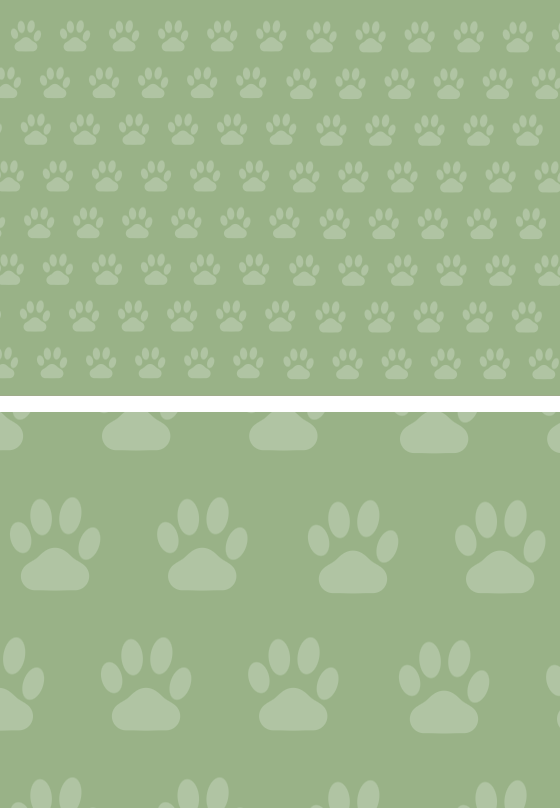
Top: the whole. Bottom: its middle third, enlarged.
Give the GLSL for this pattern, as a Shadertoy shader.

```glsl
const vec3 GROUND_COLOR = vec3(0.60, 0.70, 0.53);
const vec3 PAW_COLOR = vec3(0.69, 0.77, 0.64);
const vec3 EDGE_COLOR = vec3(0.62, 0.67, 0.54);

// Lengths are in hundredths of the canvas height
const vec2 PITCH = vec2(12.39, 11.79);
const float TOP_ROW_Y = 90.96;
const float PAW_RADIUS = 3.91;
const float EDGE_HEIGHT = 0.25;
const int ROWS = 8;
const float ROW_START[ROWS] = float[ROWS](6.55, 1.48, 9.04, 2.21, 9.87, 2.21, 8.82, 0.74);

// Columns from the seam onward sit slightly right and down
const float SEAM_COLUMN = 6.0;
const vec2 SEAM_SHIFT = vec2(0.30, -0.24);

// Pad shape, in paw radii
const float DOME_Y = -0.45;
const float DOME_RADIUS = 0.36;
const float HEEL_Y = -0.70;
const float HEEL_HALF_LENGTH = 0.43;
const float HEEL_RADIUS = 0.305;
const float PAD_BLEND = 0.28;

float smoothUnion(float a, float b, float k) {
    float h = max(k - abs(a - b), 0.0) / k;
    return min(a, b) - 0.25 * k * h * h;
}

// Positive tilt leans the top of the toe to the left
float toe(vec2 p, vec2 center, vec2 radii, float tilt) {
    float c = cos(tilt), s = sin(tilt);
    p -= center;
    p = vec2(c * p.x + s * p.y, c * p.y - s * p.x);
    return (length(p / radii) - 1.0) * min(radii.x, radii.y);
}

float pad(vec2 p) {
    float dome = length(p - vec2(0.0, DOME_Y)) - DOME_RADIUS;
    float heelX = clamp(p.x, -HEEL_HALF_LENGTH, HEEL_HALF_LENGTH);
    float heel = length(p - vec2(heelX, HEEL_Y)) - HEEL_RADIUS;
    return smoothUnion(dome, heel, PAD_BLEND);
}

float paw(vec2 p) {
    float d = pad(p);
    d = min(d, toe(p, vec2(-0.74, 0.13), vec2(0.220, 0.34), 0.26));
    d = min(d, toe(p, vec2(-0.30, 0.57), vec2(0.230, 0.39), 0.09));
    d = min(d, toe(p, vec2(0.33, 0.60), vec2(0.232, 0.40), -0.17));
    return min(d, toe(p, vec2(0.74, 0.00), vec2(0.215, 0.36), -0.33));
}

void mainImage(out vec4 fragColor, in vec2 fragCoord) {
    float pixel = 100.0 / iResolution.y;
    vec2 p = fragCoord * pixel;

    // Nearest paw in the staggered rows
    int row = clamp(int(floor((TOP_ROW_Y - p.y) / PITCH.y + 0.5)), 0, ROWS - 1);
    float column = floor((p.x - ROW_START[row]) / PITCH.x + 0.5);
    vec2 center = vec2(ROW_START[row] + column * PITCH.x, TOP_ROW_Y - float(row) * PITCH.y);
    center += SEAM_SHIFT * step(SEAM_COLUMN, column);

    float dist = paw((p - center) / PAW_RADIUS) * PAW_RADIUS;
    float coverage = clamp(0.5 - dist / pixel, 0.0, 1.0);
    vec3 color = mix(GROUND_COLOR, PAW_COLOR, coverage);

    // Thin strip along the lower edge
    float edge = clamp((EDGE_HEIGHT - p.y) / pixel + 0.5, 0.0, 1.0);
    color = mix(color, EDGE_COLOR, edge);

    fragColor = vec4(color, 1.0);
}
```
